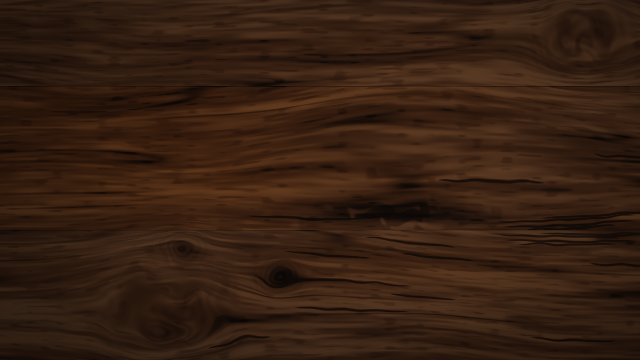
Reproduce this texture procedurally as a Shadertoy shader.

```glsl
// Dark walnut planks with flowing grain, knots, cracks and a soft vignette.

const vec3 DARK_BROWN = vec3(0.050, 0.030, 0.022);
const vec3 MID_BROWN = vec3(0.205, 0.113, 0.060);
const vec3 LIGHT_BROWN = vec3(0.360, 0.228, 0.130);
const vec3 WARM_TINT = vec3(1.06, 0.97, 0.82);
const vec3 GREY_TINT = vec3(0.98, 1.04, 1.18);
const float SEAM_LOW = 0.36;
const float SEAM_HIGH = 0.76;
const float BASE_TONE = 0.70;
const float VIGNETTE = 0.48;
const int CRACK_COUNT = 16;

// Knots: centre x, centre y, radius, strength of the grain bend
const vec4 KNOTS[4] = vec4[4](
    vec4(1.63, 0.90, 0.13, 1.25), vec4(0.46, 0.13, 0.17, 1.30),
    vec4(0.50, 0.31, 0.06, 1.10), vec4(0.78, 0.23, 0.06, 1.20));

float hash(vec2 p) {
    vec3 q = fract(p.xyx * vec3(0.1031, 0.1030, 0.0973));
    q += dot(q, q.yzx + 33.33);
    return fract((q.x + q.y) * q.z);
}

float noise(vec2 p) {
    vec2 i = floor(p), f = fract(p);
    f = f * f * (3.0 - 2.0 * f);
    return mix(mix(hash(i), hash(i + vec2(1, 0)), f.x),
               mix(hash(i + vec2(0, 1)), hash(i + vec2(1, 1)), f.x), f.y);
}

// Height along the grain: broad waves, an arch, and bends around the knots
float grainHeight(vec2 p) {
    float h = p.y + 0.008 * sin(4.1 * p.x + 7.0 * p.y) + 0.004 * sin(9.7 * p.x - 17.0 * p.y);
    float arch = exp(-pow((p.x - 1.12) / 0.52, 2.0));
    h -= 0.085 * arch * smoothstep(0.38, 0.72, p.y) * step(p.y, SEAM_HIGH);
    h += 0.07 * smoothstep(0.7, 1.8, p.x) * step(p.y, SEAM_LOW) * (0.4 + p.y);
    h += 0.014 * (noise(p * vec2(3.5, 9.0)) - 0.5);
    for (int i = 0; i < 4; i++) {
        vec4 k = KNOTS[i];
        vec2 d = (p - k.xy) / (k.z * vec2(1.0, 0.75));
        float g = exp(-dot(d, d));
        h += g * (k.z * 0.3 * (noise(p * 16.0) - 0.5) - k.w * (p.y - k.y));
    }
    return h;
}

// Layered streaks, fibres, dark lines and pores
float grainTone(vec2 g) {
    float t = 0.34 * (noise(g * vec2(1.3, 13.0)) - 0.5);
    t += 0.34 * (noise(g * vec2(2.1, 37.0) + 11.0) - 0.5);
    t += 0.30 * (noise(g * vec2(4.5, 84.0) + 23.0) - 0.5);
    t += 0.28 * (noise(g * vec2(13.0, 160.0) + 37.0) - 0.5);
    float ridge = abs(noise(g * vec2(1.6, 26.0) + 51.0) - 0.5);
    float patches = smoothstep(0.35, 0.75, noise(g * vec2(2.4, 9.0) + 67.0));
    t -= 0.34 * patches * (1.0 - smoothstep(0.0, 0.11, ridge));
    t -= 0.16 * smoothstep(0.68, 0.92, noise(g * vec2(24.0, 140.0) + 83.0));
    return t;
}

// Tapered splits that follow the grain, mostly on the right side
float cracks(vec2 p, float h) {
    float amount = 0.0;
    for (int i = 0; i < CRACK_COUNT; i++) {
        vec2 seed = vec2(float(i) * 7.3, 4.7);
        vec2 c = vec2(mix(0.65, 1.8, hash(seed)), mix(0.04, 0.56, hash(seed + 3.1)));
        float halfLength = mix(0.06, 0.23, hash(seed + 9.2));
        float taper = max(0.0, 1.0 - pow((p.x - c.x) / halfLength, 2.0));
        float wander = 0.006 * (noise(vec2(p.x * 22.0, float(i))) - 0.5);
        float width = 0.0035 * taper + 0.0005;
        float line = 1.0 - smoothstep(width * 0.3, width + 0.002, abs(h - grainHeight(c) + wander));
        amount = max(amount, line * smoothstep(0.0, 0.3, taper));
    }
    return amount;
}

void mainImage(out vec4 fragColor, in vec2 fragCoord) {
    vec2 p = fragCoord / iResolution.y;
    p.x *= 1.7778 * iResolution.y / iResolution.x;
    float pixel = 1.0 / iResolution.y;
    float plank = step(SEAM_LOW, p.y) + step(SEAM_HIGH, p.y);
    float h = grainHeight(p);
    float tone = BASE_TONE + grainTone(vec2(p.x, h) + plank * vec2(7.3, 3.1));

    // Knots: dark hearts with broken rings
    for (int i = 0; i < 4; i++) {
        vec4 k = KNOTS[i];
        vec2 d = (p - k.xy) / (k.z * vec2(1.0, 0.75));
        float r = length(d) + 0.7 * (noise(p * 13.0 + 5.0) - 0.5);
        float rings = sin(r * 17.0 + 5.0 * noise(p * 24.0));
        tone -= exp(-dot(d, d)) * (0.22 + 0.07 * rings + 0.30 * (noise(p * 19.0) - 0.5));
        tone -= 0.16 * exp(-9.0 * r * r);
    }

    // Rough dark bruise above the lower seam
    vec2 b = (p - vec2(1.08, 0.395)) / vec2(0.30, 0.04);
    float bruise = exp(-dot(b, b)) * step(SEAM_LOW, p.y);
    float rough = noise(p * vec2(28.0, 46.0) + 2.0 * noise(p * 20.0));
    tone -= bruise * (0.46 - 0.38 * smoothstep(0.55, 0.95, rough));

    // Cracks and plank seams
    tone = mix(tone, 0.06, 0.8 * cracks(p, h));
    float seamWidth = max(0.0025, pixel);
    tone -= 0.26 * (1.0 - smoothstep(0.0, seamWidth, abs(p.y - SEAM_HIGH)));
    tone -= 0.12 * (1.0 - smoothstep(0.0, seamWidth, abs(p.y - SEAM_LOW)));
    tone += 0.08 * exp(-max(SEAM_LOW - p.y, 0.0) * 30.0) * step(p.y, SEAM_LOW);

    // Colour ramp, plank tint and vignette
    tone = clamp(tone, 0.0, 1.0);
    vec3 color = mix(DARK_BROWN, MID_BROWN, smoothstep(0.0, 0.55, tone));
    color = mix(color, LIGHT_BROWN, smoothstep(0.45, 1.05, tone));
    float warm = plank == 1.0 ? 1.0 - 0.5 * smoothstep(0.3, 1.7, p.x) : 0.3;
    warm += 0.5 * (noise(p * vec2(2.0, 8.0) + 91.0) - 0.5);
    color *= mix(GREY_TINT, WARM_TINT, clamp(warm - 0.5 * bruise, 0.0, 1.0));
    float edge = length((p - vec2(0.98, 0.54)) / vec2(0.98, 0.62));
    color *= 1.0 - VIGNETTE * smoothstep(0.35, 1.35, edge);
    fragColor = vec4(color, 1.0);
}
```
